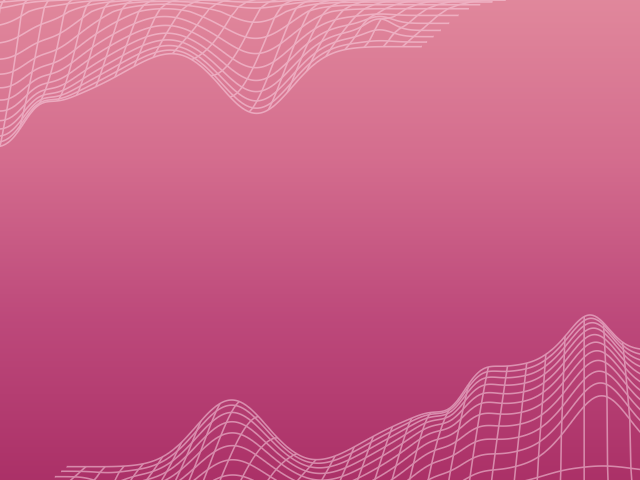
Give the GLSL for this background, as a WebGL 1 fragment shader.

```glsl
precision highp float;
// Two wireframe landscapes on a vertical pink gradient. One height field is
// sampled row by row and crossed by perspective columns; the upper landscape
// is the same mesh turned by half a revolution about TURN_SUM / 2.

uniform vec2 u_resolution;

#define CANVAS vec2(768.0, 576.0)    // canvas size in mesh units
#define TURN_SUM vec2(586.0, 536.0)  // sum of a point and its turned twin
#define ROWS 14
#define COLUMN_STEP 23.0
#define LEFT_COLUMNS 27.0            // columns left of the vanishing line
#define VANISH_X 701.0
#define SPREAD 0.0019                // widening of the mesh towards the front
#define PLAIN_TOP -26.0              // front rows flatten out below this height
#define HALF_LINE 0.95
#define LINE_ALPHA 0.54
#define LINE_COLOR vec3(0.98, 0.83, 0.89)

float bell(float x, float center, float width) {
    float d = (x - center) / width;
    return exp(-d * d);
}

// Drop of the flat floor below its back row
float floorDrop(float row) {
    return row * (5.0 + 0.5 * row);
}

float columnScale(float row) {
    return 1.0 + SPREAD * floorDrop(row);
}

// Height of one mesh row: rising floor, pinched valleys, hills, front plain
float rowHeight(float x, float row) {
    float rise = smoothstep(360.0, 690.0, x);
    float valleys = 0.75 * bell(x, 530.0, 50.0) + 0.35 * bell(x, 355.0, 45.0);
    float pinch = 1.0 - valleys * max(1.0 - row / 12.0, 0.0);
    float ground = 16.0 + 140.0 * rise
                 - floorDrop(row) * mix(1.0, 1.27, rise) * pinch;

    float nearBack = bell(row, 0.0, 10.0);
    float ridge = 12.0 * bell(x, 455.0, 60.0) - 12.0 * bell(x, 540.0, 22.0)
                + 14.0 * bell(x, 578.0, 25.0) - 5.0 * bell(x, 640.0, 25.0);
    float roundHill = 80.0 * bell(x, 278.0, 60.0);
    float hollow = 14.0 * bell(x, 131.0, 22.0) * bell(row, 3.0, 1.4);
    float fade = 1.0 - 0.9 * smoothstep(10.0, 11.0, row);
    float steepHill = (42.0 + 3.0 * row) * fade
                    * bell(x, 708.0 + 1.4 * row, 32.0 + 1.6 * row);

    float y = ground + (ridge + roundHill) * nearBack + steepHill - hollow;
    float below = max(PLAIN_TOP - y, 0.0);
    return max(y, PLAIN_TOP) - 17.0 * (1.0 - exp(-below / 26.0));
}

float stroke(float dist, float pixel) {
    return clamp((HALF_LINE - dist) / pixel + 0.5, 0.0, 1.0);
}

// Coverage of the mesh lines at p
float meshLines(vec2 p, float pixel) {
    float clear = 1.0;
    float columns = 0.0;
    float y = rowHeight(p.x, 0.0);
    float fromVanish = p.x - VANISH_X;

    for (int i = 0; i < ROWS; i++) {
        float row = float(i);
        float scale = columnScale(row);
        float slope = rowHeight(p.x + 1.0, row) - y;

        // Row line, ending at the left edge of the mesh
        float edge = fromVanish + LEFT_COLUMNS * COLUMN_STEP * min(scale, 1.165);
        float inside = clamp(edge / pixel + 0.5, 0.0, 1.0);
        float rowDist = abs(p.y - y) / sqrt(1.0 + slope * slope);
        clear *= 1.0 - stroke(rowDist, pixel) * inside;

        // Column lines in the strip between this row and the next
        float nextY = rowHeight(p.x, row + 1.0);
        float gap = y - nextY;
        gap = gap < 0.0 ? min(gap, -0.01) : max(gap, 0.01);
        float f = (y - p.y) / gap;
        if (f >= 0.0 && f <= 1.0) {
            float nextScale = columnScale(row + 1.0);
            float s = mix(scale, nextScale, f);
            float column = fromVanish / (s * COLUMN_STEP);
            float nearest = max(floor(column + 0.5), -LEFT_COLUMNS);
            float across = abs(column - nearest) * COLUMN_STEP * s;
            float shear = fromVanish * (nextScale - scale) / (s * gap);
            vec2 gradient = vec2(1.0 - shear * slope, shear);
            float dist = across / max(length(gradient), 0.01);
            columns = max(columns, stroke(dist, pixel) * inside);
        }
        y = nextY;
    }
    return 1.0 - clear * (1.0 - columns);
}

// Magenta at the bottom to salmon pink at the top
vec3 backdrop(float height) {
    float t = height * 3.0;
    vec3 color = mix(vec3(0.67, 0.19, 0.405), vec3(0.74, 0.285, 0.48), clamp(t, 0.0, 1.0));
    color = mix(color, vec3(0.83, 0.425, 0.555), clamp(t - 1.0, 0.0, 1.0));
    return mix(color, vec3(0.88, 0.53, 0.61), clamp(t - 2.0, 0.0, 1.0));
}

void main() {
    vec2 uv = gl_FragCoord.xy / u_resolution;
    vec2 p = uv * CANVAS;
    float pixel = CANVAS.x / u_resolution.x;

    float lower = meshLines(p, pixel);
    float upper = meshLines(TURN_SUM - p, pixel);
    float lines = max(lower, upper);

    gl_FragColor = vec4(mix(backdrop(uv.y), LINE_COLOR, lines * LINE_ALPHA), 1.0);
}
```
